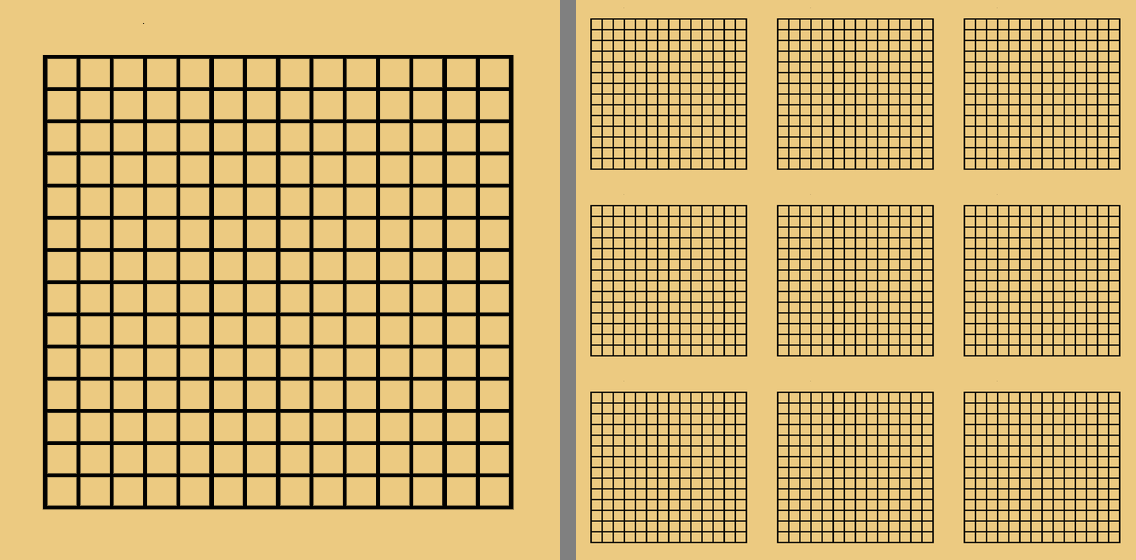
Left: one tile. Right: repeated 3 by 3.
Write a Shadertoy shader that draws this pattern.

```glsl
// Square-ruled game board: a 14 by 14 black grid on plain tan wood, with a clear margin.

const vec3 WOOD = vec3(0.925, 0.792, 0.507);
const vec3 INK = vec3(0.006, 0.008, 0.002);

const float CELLS = 14.0;
const vec2 BOARD_MIN = vec2(0.0807, 0.0938);   // centre of the first lines
const vec2 BOARD_MAX = vec2(0.9128, 0.8984);   // centre of the last lines

const float RULE_WIDTH = 0.0068;               // horizontal lines
const float POST_WIDTH = 0.0074;               // vertical lines, on average
const float POST_VARIATION = 0.0007;
const float VARIATION_PERIOD = 7.0;

const vec2 SPECK_CENTRE = vec2(0.2565, 0.958);
const float SPECK_RADIUS = 0.0008;

const float TAU = 6.2831853;

// Vertical line width: two layered waves over the line index.
float postWidth(float index) {
    float turn = TAU / VARIATION_PERIOD;
    float wave = cos(turn * (index - 6.0)) + cos(3.0 * turn * (index - 5.0));
    return POST_WIDTH + POST_VARIATION * wave;
}

// Signed distance to the ruled grid, in pixels.
float gridDistance(vec2 uv) {
    vec2 cell = (BOARD_MAX - BOARD_MIN) / CELLS;
    vec2 index = clamp(round((uv - BOARD_MIN) / cell), 0.0, CELLS);
    vec2 nearestLine = BOARD_MIN + index * cell;
    vec2 halfWidth = 0.5 * vec2(postWidth(index.x), RULE_WIDTH);
    vec2 lines = (abs(uv - nearestLine) - halfWidth) * iResolution.xy;

    // Trim the lines flush with the outer frame.
    vec2 halfFrame = 0.5 * (BOARD_MAX - BOARD_MIN + vec2(postWidth(0.0), RULE_WIDTH));
    vec2 frame = abs(uv - 0.5 * (BOARD_MIN + BOARD_MAX)) - halfFrame;
    frame *= iResolution.xy;

    return max(min(lines.x, lines.y), max(frame.x, frame.y));
}

// Edge smoothing over one pixel.
float coverage(float pixels) {
    return clamp(0.5 - pixels, 0.0, 1.0);
}

void mainImage(out vec4 fragColor, in vec2 fragCoord) {
    vec2 uv = fragCoord / iResolution.xy;

    float grid = coverage(gridDistance(uv));
    float speck = coverage((length(uv - SPECK_CENTRE) - SPECK_RADIUS) * iResolution.y);

    fragColor = vec4(mix(WOOD, INK, max(grid, speck)), 1.0);
}
```
